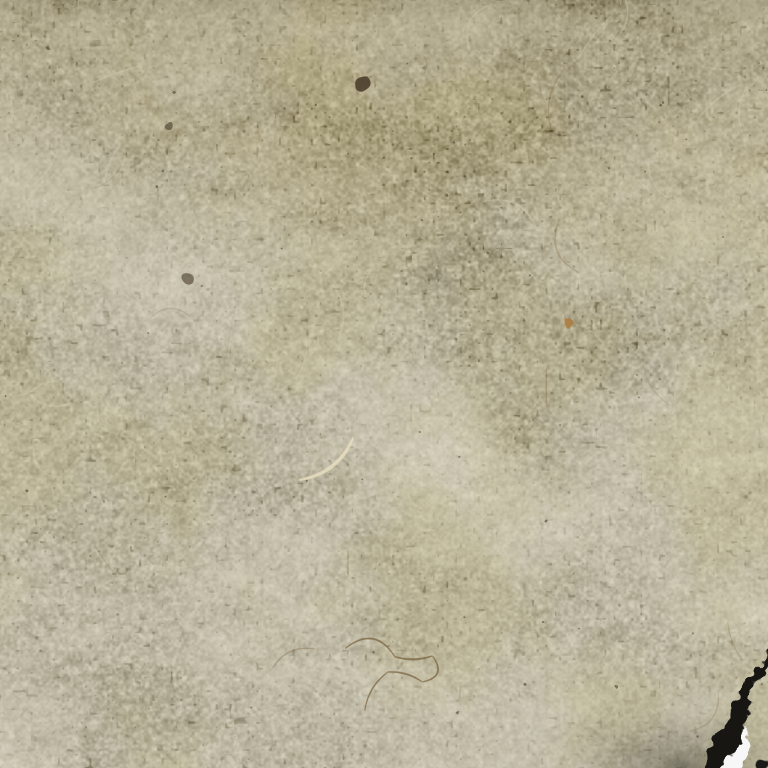
Write a Shadertoy shader that draws this texture.

```glsl
float hash(vec2 p) {
    vec3 q = fract(vec3(p.xyx) * 0.1031);
    q += dot(q, q.yzx + 33.33);
    return fract((q.x + q.y) * q.z);
}

float noise(vec2 p) {
    vec2 i = floor(p), f = fract(p);
    f = f * f * (3.0 - 2.0 * f);
    return mix(mix(hash(i), hash(i + vec2(1, 0)), f.x),
               mix(hash(i + vec2(0, 1)), hash(i + vec2(1, 1)), f.x), f.y);
}

float fbm(vec2 p) {
    float sum = 0.0, amp = 0.5;
    for (int i = 0; i < 5; i++) {
        sum += amp * noise(p);
        p = mat2(1.6, 1.2, -1.2, 1.6) * p + 17.3;
        amp *= 0.55;
    }
    return sum;
}

float cover(float d) {
    float px = 0.8 / iResolution.y;
    return 1.0 - smoothstep(-px, px, d);
}

// Bowed strand from a to b, thinning towards its ends
float strand(vec2 p, vec2 a, vec2 b, float bow, float width) {
    vec2 axis = normalize(b - a), q = p - 0.5 * (a + b);
    float halfLen = 0.5 * length(b - a);
    float x = dot(q, axis), t = x / halfLen;
    float y = dot(q, vec2(-axis.y, axis.x)) - bow * (1.0 - t * t);
    float slope = 2.0 * bow * t / halfLen;
    float d = abs(y) / sqrt(1.0 + slope * slope);
    return cover(max(d - width * (1.0 - 0.4 * t * t), abs(x) - halfLen));
}

float speck(vec2 p, vec2 center, float radius) {
    float ragged = 0.6 + 0.8 * noise(p * 0.9 / radius + center * 50.0);
    return cover(length(p - center) - radius * ragged);
}

// Matted pulp: stretched noise laid in several directions
float pulpGrain(vec2 p) {
    float sum = 0.0;
    for (int i = 0; i < 4; i++) {
        float a = float(i) * 0.79 + 0.12;
        vec2 q = mat2(cos(a), -sin(a), sin(a), cos(a)) * p;
        sum += noise(q * vec2(95, 270) + float(i) * 41.0) - 0.5;
    }
    return sum;
}

void mainImage(out vec4 fragColor, in vec2 fragCoord) {
    vec2 p = fragCoord / iResolution.xy;

    // Cloudy sheet
    vec2 warp = vec2(noise(p * 7.0), noise(p * 7.0 + 31.0)) * 0.12;
    float cloud = fbm((p + warp) * vec2(4.5, 6.5) + 5.0) - 0.48;
    float streak = fbm(p * vec2(10, 25) + 60.0) - 0.48;
    float thin = exp(-dot((p - vec2(0.65, 0.6)) * vec2(6, 5), (p - vec2(0.65, 0.6)) * vec2(6, 5)));
    float tone = 0.16 * cloud + 0.08 * streak - 0.03 * thin;

    // Fine grain, stronger where the sheet is thin
    float contrast = clamp(1.0 - 9.0 * tone, 0.6, 1.7);
    tone += contrast * (0.055 * pulpGrain(p) + 0.075 * (noise(p * 290.0) - 0.5));
    tone -= 0.13 * contrast * smoothstep(0.8, 1.0, noise(p * 170.0 + 9.0));
    vec3 col = vec3(0.742, 0.72, 0.64) + tone * vec3(1.0, 1.03, 1.08);

    // Warm stains and darker upper margin
    col -= vec3(0.015, 0.02, 0.055) * smoothstep(0.45, 0.75, fbm(p * 5.0 + 80.0));
    col -= vec3(0.05, 0.06, 0.09) * smoothstep(0.6, 1.0, p.y + 0.1 * cloud);
    col -= vec3(0.06) * smoothstep(0.96, 1.01, p.y);

    // Scattered pale and brown fibres
    for (int i = 0; i < 80; i++) {
        float k = float(i);
        vec2 a = vec2(hash(vec2(k, 1.0)), hash(vec2(k, 2.0)));
        float angle = 6.283 * hash(vec2(k, 3.0));
        float len = mix(0.02, 0.09, hash(vec2(k, 4.0)));
        float bow = len * 0.5 * (hash(vec2(k, 5.0)) - 0.5);
        vec3 tint = k < 62.0 ? vec3(0.84, 0.81, 0.7) : vec3(0.56, 0.48, 0.34);
        float s = strand(p, a, a + len * vec2(cos(angle), sin(angle)), bow, 0.001);
        col = mix(col, tint, s * mix(0.12, 0.45, hash(vec2(k, 6.0))));
    }

    // Long curled hair and bright cream fibre
    float hair = strand(p, vec2(0.45, 0.156), vec2(0.514, 0.145), 0.018, 0.0012);
    hair = max(hair, strand(p, vec2(0.514, 0.145), vec2(0.563, 0.146), -0.004, 0.0014));
    hair = max(hair, strand(p, vec2(0.563, 0.146), vec2(0.55, 0.112), 0.014, 0.0012));
    hair = max(hair, strand(p, vec2(0.55, 0.112), vec2(0.505, 0.125), -0.004, 0.0012));
    hair = max(hair, strand(p, vec2(0.505, 0.125), vec2(0.475, 0.075), -0.006, 0.001));
    hair = max(hair, 0.5 * strand(p, vec2(0.355, 0.13), vec2(0.41, 0.155), 0.01, 0.001));
    col = mix(col, vec3(0.47, 0.38, 0.24), 0.75 * hair);
    float cream = strand(p, vec2(0.39, 0.375), vec2(0.46, 0.43), -0.012, 0.0024);
    col = mix(col, vec3(0.91, 0.87, 0.75), 0.85 * cream);

    // Specks of bark
    for (int i = 0; i < 45; i++) {
        float k = float(i) + 200.0;
        vec2 c = vec2(hash(vec2(k, 7.0)), hash(vec2(k, 8.0)));
        float s = speck(p, c, mix(0.001, 0.0025, pow(hash(vec2(k, 9.0)), 3.0)));
        col = mix(col, vec3(0.33, 0.28, 0.2), 0.65 * s);
    }
    float bark = max(speck(p, vec2(0.471, 0.892), 0.0095), 0.7 * speck(p, vec2(0.245, 0.638), 0.008));
    bark = max(bark, 0.7 * speck(p, vec2(0.22, 0.835), 0.005));
    col = mix(col, vec3(0.27, 0.22, 0.15), 0.85 * bark);
    col = mix(col, vec3(0.67, 0.48, 0.24), 0.85 * speck(p, vec2(0.74, 0.58), 0.006));

    // Torn corner with charred rim and white gap
    float tear = dot(p - vec2(0.912, 0.0), vec2(0.855, -0.52));
    tear += 0.03 * (fbm(p * 28.0) - 0.48) + 0.008 * (noise(p * 130.0) - 0.5);
    float rim = mix(0.022, 0.007, smoothstep(0.03, 0.14, p.y));
    float gap = 0.018 * (1.0 - smoothstep(0.02, 0.06, p.y));
    col *= 1.0 - 0.4 * exp(-length((p - vec2(0.89, 0.0)) * vec2(14, 28)));
    col = mix(col, vec3(0.97), cover(abs(tear - rim - 0.5 * gap) - 0.5 * gap) * step(0.001, gap));
    col = mix(col, vec3(0.09, 0.085, 0.075), cover(abs(tear - 0.5 * rim) - 0.5 * rim));
    col = mix(col, vec3(0.1), speck(p, vec2(0.992, 0.004), 0.009));

    fragColor = vec4(clamp(col, 0.0, 1.0), 1.0);
}
```
